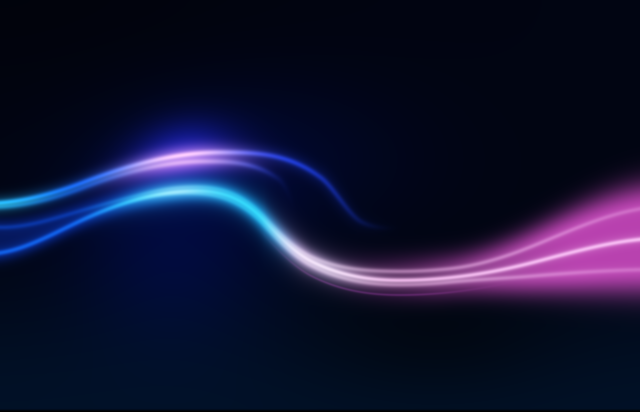
This background is drawn by a WebGL 1 fragment shader. Its source:

```glsl
precision highp float;
// Two bundles of glowing light strands sweep across a dark navy backdrop.
// Each strand follows a chain of cubic Hermite spans; Gaussian falloffs
// around it give cores and halos, blended together by screening.

uniform vec2 u_resolution;

// Height at x on the cubic from a to b, each given as (x, y, slope).
float span(float x, vec3 a, vec3 b) {
  float w = b.x - a.x;
  float t = clamp((x - a.x) / w, 0.0, 1.0);
  float s = 1.0 - t;
  return s * s * ((1.0 + 2.0 * t) * a.y + t * w * a.z)
       + t * t * ((1.0 + 2.0 * s) * b.y - s * w * b.z);
}

// Long S-shaped strand running from the left edge to the right edge.
float mainCurve(float x) {
  vec3 rise = vec3(0.130, 0.301, 0.46);
  vec3 crest = vec3(0.306, 0.346, 0.0);
  vec3 drop = vec3(0.414, 0.298, -1.1);
  vec3 bend = vec3(0.488, 0.235, -0.5);
  vec3 trough = vec3(0.625, 0.206, 0.0);
  vec3 climb = vec3(0.833, 0.234, 0.26);
  if (x < rise.x) return span(x, vec3(0.0, 0.249, 0.15), rise);
  if (x < crest.x) return span(x, rise, crest);
  if (x < drop.x) return span(x, crest, drop);
  if (x < bend.x) return span(x, drop, bend);
  if (x < trough.x) return span(x, bend, trough);
  if (x < climb.x) return span(x, trough, climb);
  return span(x, climb, vec3(1.0, 0.270, 0.1));
}

// Upper strand, falling away past its crest.
float upperCurve(float x) {
  vec3 rise = vec3(0.130, 0.359, 0.38);
  vec3 crest = vec3(0.345, 0.406, 0.0);
  vec3 drop = vec3(0.501, 0.367, -0.75);
  vec3 tail = vec3(0.566, 0.297, -0.5);
  if (x < rise.x) return span(x, vec3(0.0, 0.327, 0.08), rise);
  if (x < crest.x) return span(x, rise, crest);
  if (x < drop.x) return span(x, crest, drop);
  if (x < tail.x) return span(x, drop, tail);
  return span(x, tail, vec3(0.638, 0.288, 0.0));
}

// Shorter strand nested below the upper one.
float innerCurve(float x) {
  vec3 rise = vec3(0.130, 0.351, 0.38);
  vec3 crest = vec3(0.320, 0.392, 0.0);
  vec3 drop = vec3(0.435, 0.365, -0.7);
  if (x < rise.x) return span(x, vec3(0.0, 0.321, 0.05), rise);
  if (x < crest.x) return span(x, rise, crest);
  if (x < drop.x) return span(x, crest, drop);
  return span(x, drop, vec3(0.468, 0.305, -2.5));
}

float bell(float d, float width) {
  return exp(-d * d / (width * width));
}

// Turns a vertical offset into a distance across a sloped strand.
float across(float dy, float slope) {
  return dy / sqrt(1.0 + slope * slope);
}

vec3 screen(vec3 base, vec3 light) {
  return base + clamp(light, 0.0, 1.0) * (1.0 - base);
}

void main() {
  vec2 p = gl_FragCoord.xy / u_resolution * vec2(1.0, 0.6445);
  float x = p.x, e = 0.002;

  // Backdrop: navy floor, dark top and a deep blue pool on the left.
  vec3 col = mix(vec3(0.004, 0.065, 0.15), vec3(0.003, 0.018, 0.07), smoothstep(0.0, 0.3, p.y));
  col *= 1.0 - 0.35 * smoothstep(0.35, 0.65, p.y) * bell(x, 0.5);
  col *= 1.0 - 0.4 * bell(x - 0.68, 0.2) * bell(p.y - 0.12, 0.1);
  col = screen(col, vec3(0.0, 0.02, 0.17) * bell(x - 0.27, 0.16) * bell(p.y - 0.26, 0.15));
  col = screen(col, vec3(0.0, 0.01, 0.10) * bell(x - 0.4, 0.22) * bell(p.y - 0.40, 0.12));

  // Upper bundle: violet halo, then two strands with a lilac crest.
  float upY = upperCurve(x), inY = innerCurve(x);
  float dUp = across(p.y - upY, (upperCurve(x + e) - upY) / e);
  float dIn = across(p.y - inY, (innerCurve(x + e) - inY) / e);
  float crest = bell(x - 0.285, 0.085);
  col = screen(col, vec3(0.08, 0.09, 0.60) * crest * bell(dUp, 0.050));
  col = screen(col, vec3(0.50, 0.22, 0.68) * crest * bell(dUp + 0.008, 0.020));
  vec3 upTint = mix(vec3(0.12, 0.62, 0.90), vec3(0.06, 0.32, 0.85), smoothstep(0.0, 0.13, x));
  upTint = mix(upTint, vec3(0.09, 0.18, 0.72), smoothstep(0.28, 0.42, x));
  vec3 lilac = mix(upTint, vec3(0.90, 0.65, 0.92), crest);
  float upFade = 1.0 - smoothstep(0.44, 0.63, x);
  float inFade = 1.0 - smoothstep(0.38, 0.465, x);
  col = screen(col, lilac * upFade * (0.8 * bell(dUp, 0.0045) + 0.3 * bell(dUp, 0.013)));
  col = screen(col, lilac * inFade * (0.55 * bell(dIn, 0.0045) + 0.2 * bell(dIn, 0.012)));

  // Lower bundle: the envelope opens at both ends and tightens mid-way.
  float midY = mainCurve(x);
  float slope = (mainCurve(x + e) - midY) / e;
  float dMid = across(p.y - midY, slope);
  float flare = smoothstep(0.70, 1.04, x);
  float top = 0.006 + 0.008 * smoothstep(0.45, 0.62, x) + 0.041 * (1.0 - smoothstep(-0.08, 0.22, x)) + 0.035 * flare;
  float low = -0.007 * smoothstep(0.2, 0.4, x) - 0.042 * flare;
  float outside = max(max(p.y - midY - top, midY + low - p.y), 0.0);
  float pinkness = smoothstep(0.44, 0.92, x);
  col = screen(col, vec3(0.72, 0.24, 0.66) * pinkness * bell(outside, mix(0.026, 0.042, flare)));
  col = screen(col, vec3(0.03, 0.12, 0.50) * 0.6 * bell(outside, 0.016) * (1.0 - smoothstep(0.2, 0.4, x)));

  // Wide cyan ribbon cooling to white, then pink.
  vec3 tint = mix(vec3(0.03, 0.22, 0.75), vec3(0.10, 0.62, 0.92), smoothstep(0.10, 0.27, x));
  tint = mix(tint, vec3(0.80, 0.68, 0.90), smoothstep(0.40, 0.48, x));
  tint = mix(tint, vec3(0.82, 0.36, 0.74), smoothstep(0.50, 0.64, x));
  float ribbon = smoothstep(0.1, 0.28, x) * (1.0 - smoothstep(0.46, 0.66, x));
  col = screen(col, tint * ribbon * (0.62 * bell(dMid, 0.015) + 0.22 * bell(dMid, 0.030)));

  // Fine strands at the lower edge, centre and upper edge.
  vec3 coreTint = mix(tint, vec3(0.97, 0.84, 0.96), 0.65 * smoothstep(0.40, 0.55, x) + 0.4 * bell(x - 0.28, 0.05));
  for (int i = 0; i < 3; i++) {
    float side = float(i) - 1.0;
    float d = across(p.y - midY - (side > 0.0 ? top : -side * low), slope);
    float gain = mix(0.75, 0.45 - 0.2 * flare, abs(side));
    col = screen(col, coreTint * gain * (bell(d, 0.0038) + 0.25 * bell(d, 0.010)));
  }
  float stray = smoothstep(0.39, 0.52, x) * (1.0 - smoothstep(0.62, 0.82, x));
  col = screen(col, vec3(0.40, 0.12, 0.42) * 0.5 * stray * bell(across(p.y - midY + 0.023, slope), 0.002));

  gl_FragColor = vec4(col * smoothstep(0.0, 0.006, p.y), 1.0);
}
```
